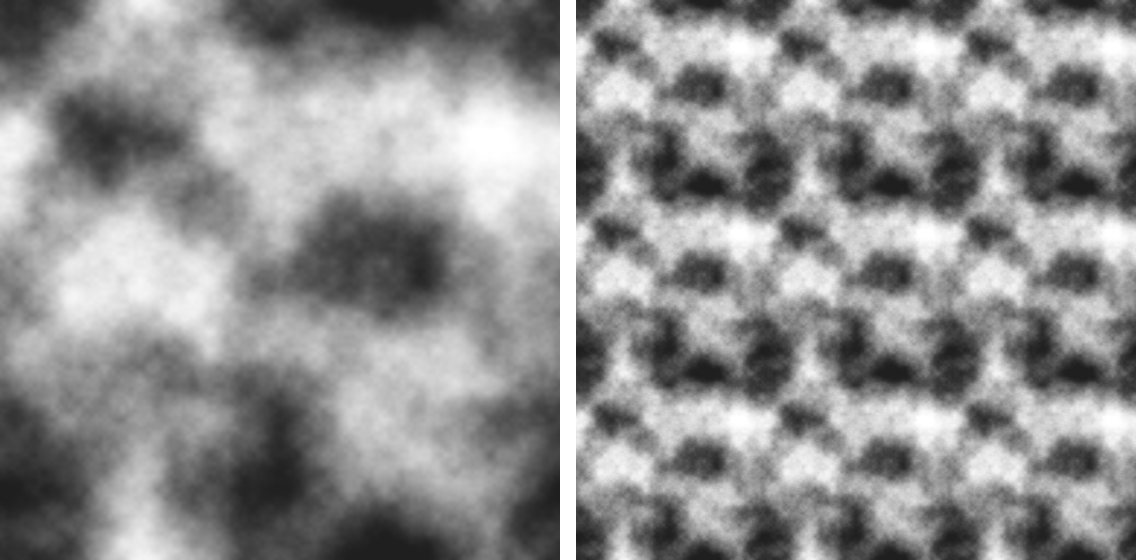
Left, the tile; right, the same tile 3 across and 3 down.
Reproduce this texture procedurally as a WebGL 2 fragment shader.

```glsl
#version 300 es
precision highp float;

uniform vec2 u_resolution;
out vec4 fragColor;

// Random height of a lattice corner, wrapped to the period
float cornerHeight(vec2 corner, float period) {
    vec2 p = mod(corner, period) + period * 1.37;
    return fract(sin(dot(p, vec2(127.1, 311.7))) * 43758.5453) - 0.5;
}

// Periodic value noise
float valueNoise(vec2 p, float period) {
    vec2 cell = floor(p);
    vec2 f = p - cell;
    vec2 blend = f * f * (3.0 - 2.0 * f);
    float a = cornerHeight(cell, period);
    float b = cornerHeight(cell + vec2(1.0, 0.0), period);
    float c = cornerHeight(cell + vec2(0.0, 1.0), period);
    float d = cornerHeight(cell + 1.0, period);
    return mix(mix(a, b, blend.x), mix(c, d, blend.x), blend.y);
}

// Broadest octave, centred and scaled to an even spread of heights
float broadNoise(vec2 uv) {
    float mean = 0.0;
    float meanSquare = 0.0;
    for (int i = 0; i < 16; i++) {
        float height = cornerHeight(vec2(i % 4, i / 4), 4.0);
        mean += height / 16.0;
        meanSquare += height * height / 16.0;
    }
    float spread = sqrt(meanSquare - mean * mean);
    return (valueNoise(uv * 4.0, 4.0) - mean) * 0.289 / spread;
}

// Finer octaves, each with twice the repeats and half the strength
float cloudField(vec2 uv) {
    float sum = broadNoise(uv);
    float amplitude = 0.5;
    float period = 8.0;
    for (int octave = 0; octave < 5; octave++) {
        sum += amplitude * valueNoise(uv * period, period);
        amplitude *= 0.5;
        period *= 2.0;
    }
    return sum;
}

void main() {
    vec2 uv = gl_FragCoord.xy / u_resolution;

    // Soft shoulders keep the darks grey and let the peaks reach white
    float density = smoothstep(-0.6, 0.6, cloudField(uv));
    fragColor = vec4(vec3(mix(0.12, 1.0, density)), 1.0);
}
```
